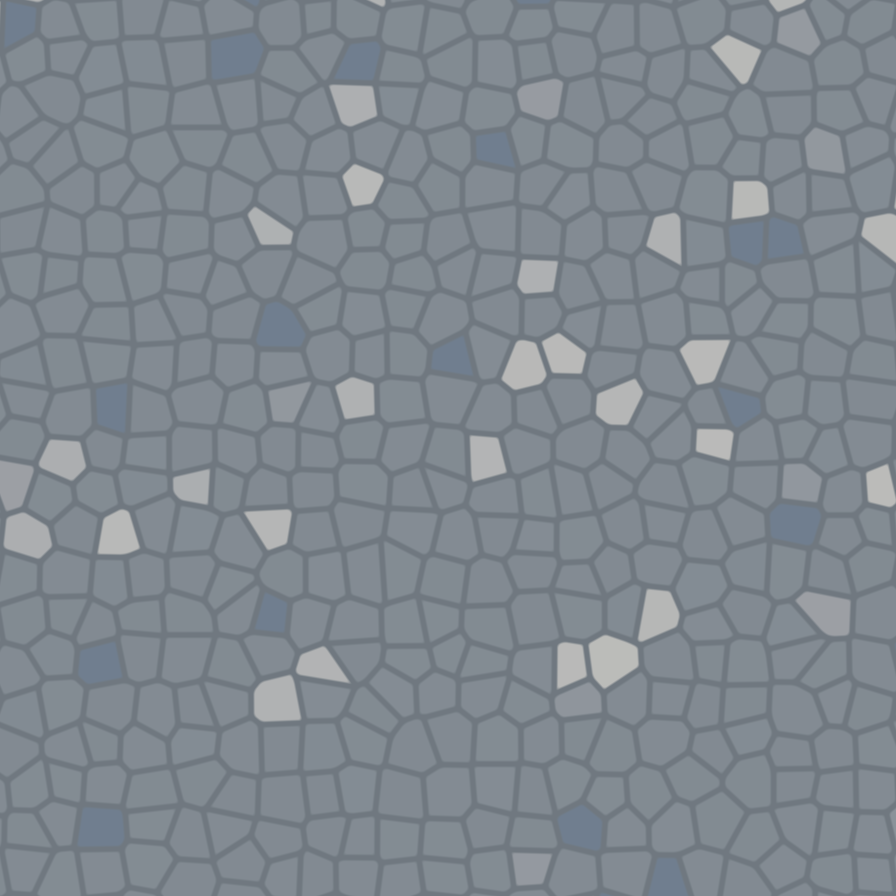
Write a Shadertoy shader that draws this pattern.

```glsl
// Slate-grey cobbled mosaic: rounded Voronoi stones, dark joints, scattered pale and blue stones.

vec2 hash2(vec2 p) {
    vec3 q = fract(vec3(p.xyx) * vec3(0.1031, 0.1030, 0.0973));
    q += dot(q, q.yzx + 33.33);
    return fract((q.xx + q.yz) * q.zy);
}

// Gradient noise, roughly -0.7 to 0.7
float gradientNoise(vec2 p) {
    vec2 i = floor(p), f = fract(p);
    vec2 u = f * f * f * (f * (f * 6.0 - 15.0) + 10.0);
    vec2 corner = vec2(0.0, 1.0);
    float a = dot(hash2(i) * 2.0 - 1.0, f);
    float b = dot(hash2(i + corner.yx) * 2.0 - 1.0, f - corner.yx);
    float c = dot(hash2(i + corner) * 2.0 - 1.0, f - corner);
    float d = dot(hash2(i + 1.0) * 2.0 - 1.0, f - 1.0);
    return mix(mix(a, b, u.x), mix(c, d, u.x), u.y);
}

// Jittered centre of the stone that belongs to a grid cell
vec2 stoneCentre(vec2 cell) {
    return cell + 0.5 + 0.64 * (hash2(cell + 17.0) - 0.5);
}

// xy: cell of the nearest stone, z: distance to its border
vec3 voronoi(vec2 p) {
    vec2 home = floor(p), nearest = home;
    float best = 9.0;
    for (int y = -1; y <= 1; y++)
    for (int x = -1; x <= 1; x++) {
        vec2 cell = home + vec2(x, y);
        vec2 r = stoneCentre(cell) - p;
        if (dot(r, r) < best) {
            best = dot(r, r);
            nearest = cell;
        }
    }

    vec2 toNearest = stoneCentre(nearest) - p;
    float border = 9.0;
    for (int y = -2; y <= 2; y++)
    for (int x = -2; x <= 2; x++) {
        if (x == 0 && y == 0) continue;
        vec2 r = stoneCentre(nearest + vec2(x, y)) - p;
        float d = dot(0.5 * (toNearest + r), normalize(r - toNearest));
        // Smooth minimum rounds the corners a little
        float h = max(0.06 - abs(border - d), 0.0) / 0.06;
        border = min(border, d) - h * h * 0.015;
    }
    return vec3(nearest, border);
}

vec3 stoneColour(vec2 cell) {
    vec2 pick = hash2(cell + 71.0);
    vec2 tone = hash2(cell + 133.0);
    vec3 colour = vec3(0.512, 0.545, 0.575) + 0.008 * (tone.x - 0.5);

    // Rare stones gather in loose clusters
    float cluster = clamp(1.0 + 3.0 * gradientNoise(cell * 0.23 + 5.3), 0.15, 2.5);
    if (pick.x < 0.085 * cluster) {
        vec3 dim = mix(vec3(0.54, 0.57, 0.60), vec3(0.62, 0.63, 0.65), tone.x);
        vec3 pale = mix(vec3(0.67, 0.68, 0.69), vec3(0.74, 0.74, 0.73), tone.x);
        colour = tone.y < 0.3 ? dim : pale;
    } else if (pick.y < 0.042 * cluster) {
        colour = vec3(0.440, 0.495, 0.560);
    }
    return colour;
}

void mainImage(out vec4 fragColor, in vec2 fragCoord) {
    float stonesAcross = 21.0;
    vec2 p = fragCoord / iResolution.y * stonesAcross;
    vec3 stone = voronoi(p);

    // Soft joint, never sharper than one pixel
    float soft = max(0.034, 0.6 * stonesAcross / iResolution.y);
    float face = smoothstep(-soft, soft, stone.z - 0.068);
    vec3 joint = vec3(0.438, 0.472, 0.502);
    fragColor = vec4(mix(joint, stoneColour(stone.xy), face), 1.0);
}
```
